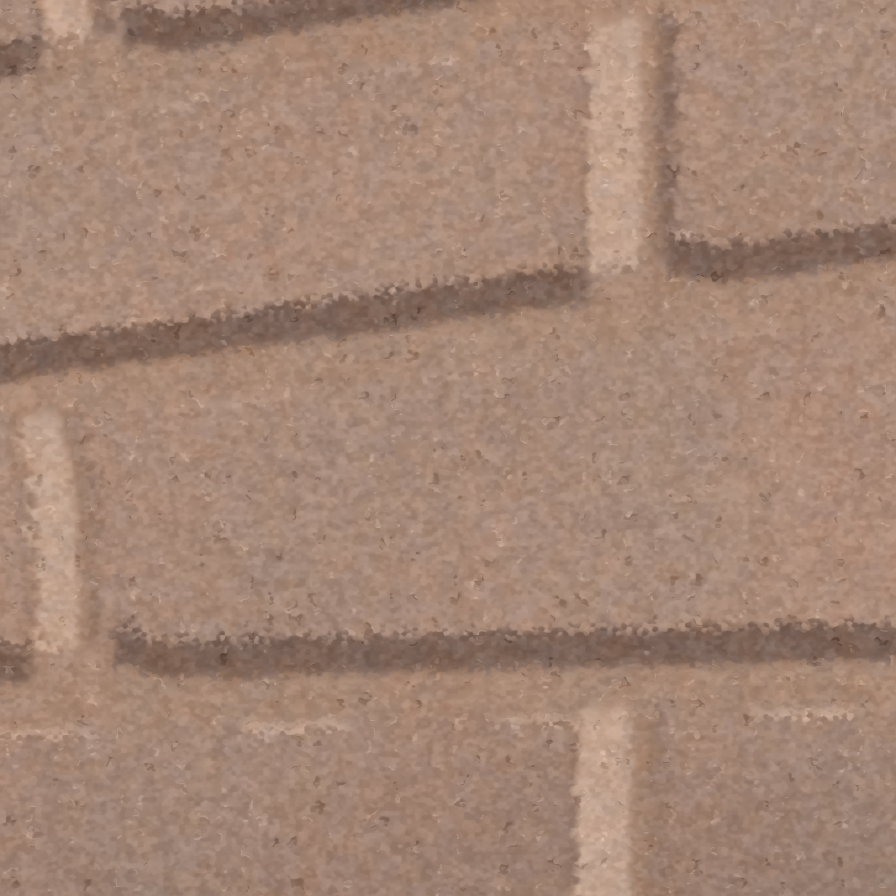
This texture is drawn by a Shadertoy shader. Its source:

```glsl
// Close view of weathered, tilted brick courses with recessed mortar joints.
// Each course is a loop step: a shadowed bed joint, a mortar ledge with a pale
// rim and a pale head joint. Smooth cellular noise gives grain and ragged edges.

const vec3 BRICK_DARK  = vec3(0.595, 0.487, 0.430);
const vec3 BRICK_LIGHT = vec3(0.672, 0.550, 0.482);
const vec3 MORTAR_TAN  = vec3(0.660, 0.530, 0.440);
const vec3 MORTAR_PALE = vec3(0.765, 0.645, 0.570);
const vec3 SHADOW      = vec3(0.475, 0.378, 0.332);
const float BRICK_LENGTH = 1.25;
const float COURSE_HEIGHT = 0.336;

float hash(vec2 p) {
    vec3 q = fract(vec3(p.xyx) * 0.1031);
    q += dot(q, q.yzx + 33.33);
    return fract((q.x + q.y) * q.z);
}

// Cellular noise whose random cell tones blend softly, 0 to 1
float cellTone(vec2 p) {
    vec2 cell = floor(p);
    float sum = 0.0, weight = 0.0;
    for (int j = -1; j <= 1; j++)
    for (int i = -1; i <= 1; i++) {
        vec2 id = cell + vec2(i, j);
        vec2 site = id + 0.1 + 0.8 * vec2(hash(id), hash(id + 57.0));
        float w = exp(-7.0 * dot(p - site, p - site));
        sum += w * hash(id + 113.0);
        weight += w;
    }
    return sum / weight;
}

// Sparse soft spots, one at most in each grid cell
float specks(vec2 p, float density) {
    vec2 id = floor(p);
    vec2 site = 0.3 + 0.4 * vec2(hash(id + 7.0), hash(id + 31.0));
    float radius = 0.12 + 0.16 * hash(id + 71.0);
    float spot = 1.0 - smoothstep(0.3 * radius, radius, length(fract(p) - site));
    return spot * step(hash(id + 91.0), density);
}

// Broad drifting stains from layered sines, about -1 to 1
float stains(vec2 p) {
    return 0.5 * sin(5.0 * p.x + 3.0 * sin(4.0 * p.y))
         + 0.3 * sin(11.0 * p.y - 4.0 * p.x + 1.7)
         + 0.2 * sin(23.0 * p.x + 17.0 * p.y + 2.0 * sin(13.0 * p.x));
}

float band(float x, float lo, float hi, float soft) {
    return smoothstep(lo - soft, lo + soft, x)
         * (1.0 - smoothstep(hi - soft, hi + soft, x));
}

// Height of a bed joint; the courses fan out in perspective
float bedHeight(float k, float x) {
    return 0.259 + COURSE_HEIGHT * k + x * (0.026 + k * (0.15 - 0.04 * k));
}

// Signed offset from the nearest head joint of course k (running bond)
float headOffset(float k, float x) {
    float centre = 0.68 + 0.006 * (k - 1.0) - 0.615 * mod(k, 2.0);
    float halfLength = 0.5 * BRICK_LENGTH;
    return mod(x - centre + halfLength, BRICK_LENGTH) - halfLength;
}

// Lays bed joint k and the head joint of the course beneath it
vec3 addCourse(vec3 colour, vec2 p, float k) {
    float odd = mod(k, 2.0);
    float top = bedHeight(k, p.x), bottom = bedHeight(k - 1.0, p.x);
    float d = p.y - top;

    // Mortar ledge and its patchy pale rim
    colour = mix(colour, MORTAR_TAN, 0.45 * band(d, -0.07, 0.0, 0.015));
    float patches = smoothstep(-0.1, 0.6, sin(22.0 * p.x + 0.59 + 1.8 * k));
    float rim = band(d, -0.083, -0.073, 0.004) * patches;
    colour = mix(colour, MORTAR_PALE, rim * (k < 0.5 ? 0.75 : 0.3));

    // Head joint: tan bed, pale strip, shaded right flank
    float rise = clamp((p.y - bottom) / (top - bottom), 0.0, 1.0);
    float dx = headOffset(k, p.x) + 0.045 * odd * rise * rise * rise;
    float span = band(p.y, bottom + 0.014, top - 0.066, 0.01);
    float flank = mix(0.057, 0.04, odd);
    float halfWidth = mix(0.029, 0.023, odd);
    colour = mix(colour, MORTAR_TAN, 0.6 * span * band(dx, -0.03, flank, 0.01));
    float shade = band(dx, flank - 0.011, flank + 0.011, 0.009);
    colour = mix(colour, SHADOW, span * shade * (k > 1.5 ? 0.6 : 0.25));
    colour = mix(colour, SHADOW, 0.2 * span * band(dx, -0.04, -0.03, 0.006));
    colour = mix(colour, MORTAR_PALE, 0.9 * span * band(dx, -halfWidth, halfWidth, 0.007));

    // Bed shadow, broken and hooked upward beside the head joint above
    float gap = headOffset(k + 1.0, p.x);
    float hook = (gap - 0.075) / 0.025;
    d -= 0.016 * exp(-hook * hook);
    float broken = smoothstep(-0.05, -0.015, gap) * (1.0 - smoothstep(0.053, 0.068, gap));
    float shadow = band(d, -0.021, 0.021, 0.008) * (1.0 - broken);
    return mix(colour, SHADOW, 0.93 * shadow);
}

void mainImage(out vec4 fragColor, in vec2 fragCoord) {
    vec2 p = fragCoord / iResolution.xy;
    float coarse = cellTone(p * vec2(85.0, 105.0));
    float fine = cellTone(p * vec2(170.0, 200.0) + 40.0);
    vec2 ragged = p + 0.013 * (vec2(coarse, fine) - 0.5);

    // Brick face, dimmer and greyer toward the bottom
    float stain = stains(p);
    float light = 0.85 * smoothstep(-0.15, 0.4, p.y) + 0.16 * stain;
    vec3 colour = mix(BRICK_DARK, BRICK_LIGHT, light);
    colour += vec3(0.008, -0.003, -0.006) * stains(p.yx * 1.3 + 2.0);

    for (int k = 0; k <= 3; k++) colour = addCourse(colour, ragged, float(k));

    // Grain, dark pits and pale flecks
    colour += 0.055 * (coarse - 0.5) + 0.065 * (fine - 0.5);
    colour += vec3(0.02, 0.0, -0.02) * (cellTone(p * 45.0 + 9.0) - 0.5);
    colour -= 0.09 * specks(ragged * vec2(38.0, 44.0), 0.22);
    colour += 0.07 * specks(ragged * vec2(42.0, 52.0) + 20.0, 0.28);
    fragColor = vec4(clamp(colour, 0.0, 1.0), 1.0);
}
```
